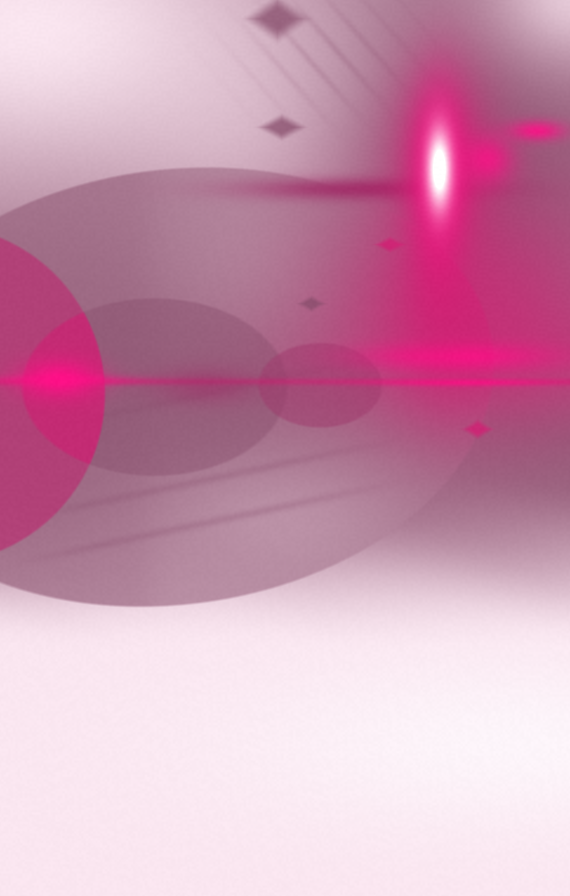
Reproduce this background procedurally as a Shadertoy shader.

```glsl
// Magenta lens flare: translucent ovals and glowing streaks over a pale pink haze.

float hash(vec2 p) {
    return fract(sin(dot(p, vec2(127.1, 311.7))) * 43758.5);
}

float noise(vec2 p) {
    vec2 i = floor(p), f = fract(p);
    f = f * f * (3.0 - 2.0 * f);
    return mix(mix(hash(i), hash(i + vec2(1, 0)), f.x),
               mix(hash(i + vec2(0, 1)), hash(i + vec2(1, 1)), f.x), f.y);
}

// Soft elliptical spot
float glow(vec2 p, vec2 centre, vec2 radius) {
    vec2 d = (p - centre) / radius;
    return exp(-dot(d, d));
}

// Filled ellipse with a smooth rim
float oval(vec2 p, vec2 centre, vec2 radius) {
    float d = (length((p - centre) / radius) - 1.0) * min(radius.x, radius.y);
    float soft = 0.0015 + 0.5 / iResolution.y;
    return 1.0 - smoothstep(-soft, soft, d);
}

// Small pointed spark
float diamond(vec2 p, vec2 centre, vec2 radius) {
    vec2 d = abs(p - centre) / radius;
    return 1.0 - smoothstep(0.35, 1.1, d.x + d.y);
}

void mainImage(out vec4 fragColor, in vec2 fragCoord) {
    vec2 p = fragCoord / iResolution.y;
    p.x *= 0.637 * iResolution.y / iResolution.x;

    vec3 pale = vec3(0.98, 0.90, 0.94);
    vec3 mauve = vec3(0.62, 0.42, 0.52);
    vec3 plum = vec3(0.53, 0.30, 0.42);
    vec3 magenta = vec3(0.82, 0.12, 0.45);
    vec3 hot = vec3(1.0, 0.06, 0.53);

    // Hazy backdrop: bright floor and upper corners, dark middle
    float haze = noise(p * vec2(5, 14) + vec2(0, p.x * 5.0)) - 0.5;
    float shade = smoothstep(0.27, 0.47, p.y + 0.02 * haze);
    shade *= 1.0 - glow(p, vec2(0.03, 0.97), vec2(0.33, 0.19));
    shade *= 1.0 - 0.85 * glow(p, vec2(0.64, 1.0), vec2(0.10, 0.08));
    shade *= 1.0 - 0.4 * glow(p, vec2(0.28, 0.85), vec2(0.14, 0.13));
    vec3 col = mix(pale, vec3(0.99, 0.96, 0.98), glow(p, vec2(0.6, 0.17), vec2(0.35, 0.1)));
    col = mix(col, mauve, clamp(shade + 0.06 * haze * shade, 0.0, 1.0));
    col = mix(col, plum, 0.65 * glow(p, vec2(0.52, 0.82), vec2(0.14, 0.15)));
    col = mix(col, plum, 0.4 * glow(p, vec2(0.64, 0.52), vec2(0.2, 0.07)));

    // Slanted rays at the top
    float across = p.x * 0.75 + p.y * 0.66;
    float rays = pow(0.5 + 0.5 * sin(across * 210.0), 6.0);
    col = mix(col, plum, 0.22 * rays * glow(p, vec2(0.38, 0.94), vec2(0.09, 0.06)));

    // Large oval, with a darker left part and a lighter belly
    vec2 tilted = p - vec2(0.15 * (p.y - 0.57), 0.0);
    float body = oval(tilted, vec2(0.195, 0.568), vec2(0.355, 0.245));
    col = mix(col, mauve, 0.68 * body);
    col = mix(col, plum, 0.14 * body * (1.0 - smoothstep(0.14, 0.2, p.x)));
    col = mix(col, pale, 0.28 * body * glow(p, vec2(0.32, 0.43), vec2(0.16, 0.07)));
    col = mix(col, pale, 0.13 * body * glow(p, vec2(0.28, 0.71), vec2(0.1, 0.1)));

    // Faint streaks through the belly
    for (int i = 0; i < 3; i++) {
        float k = float(i);
        float line = p.y - 0.368 - 0.21 * p.x - 0.024 * k * (1.0 + k);
        float reach = smoothstep(0.0, 0.12, p.x) * (1.0 - smoothstep(0.3, 0.5, p.x));
        col = mix(col, plum, 0.25 * reach * exp(-pow(line / 0.005, 2.0)));
    }

    // Broad magenta light on the right
    col = mix(col, magenta, 0.68 * glow(p, vec2(0.53, 0.66), vec2(0.16, 0.13)));
    col = mix(col, magenta, 0.4 * glow(p, vec2(0.62, 0.60), vec2(0.25, 0.06)));
    col = mix(col, magenta, 0.6 * body * glow(p, vec2(0.51, 0.65), vec2(0.07, 0.11)));

    // Nested ovals and the disc entering from the left
    float inner = oval(p, vec2(0.173, 0.568), vec2(0.148, 0.099));
    float lens = oval(p, vec2(0.358, 0.570), vec2(0.069, 0.047));
    float disc = oval(p, vec2(-0.072, 0.560), vec2(0.189));
    col = mix(col, plum, 0.42 * inner);
    col = mix(col, vec3(0.62, 0.22, 0.42), 0.5 * lens);
    col = mix(col, vec3(0.72, 0.20, 0.45), 0.75 * disc);
    col = mix(col, magenta, 0.6 * disc * inner);

    // Horizontal streaks and their glows
    float thin = exp(-pow((p.y - 0.574) / 0.004, 2.0));
    col = mix(col, magenta, 0.5 * thin);
    col = mix(col, vec3(0.63, 0.16, 0.40), 0.5 * glow(p, vec2(0.23, 0.57), vec2(0.06, 0.02)));
    col = mix(col, vec3(0.62, 0.13, 0.38), 0.8 * glow(p, vec2(0.41, 0.789), vec2(0.13, 0.012)));
    col = mix(col, hot, 0.8 * glow(p, vec2(0.51, 0.602), vec2(0.10, 0.015)));
    col = mix(col, hot, 0.7 * glow(p, vec2(0.52, 0.573), vec2(0.09, 0.004)));
    col = mix(col, hot, 0.95 * glow(p, vec2(0.066, 0.577), vec2(0.042, 0.020)));
    col = mix(col, hot, 0.6 * glow(p, vec2(0.07, 0.576), vec2(0.075, 0.006)));

    // Scattered sparks
    col = mix(col, plum, 0.75 * diamond(p, vec2(0.310, 0.979), vec2(0.040, 0.028)));
    col = mix(col, plum, 0.75 * diamond(p, vec2(0.315, 0.858), vec2(0.030, 0.016)));
    col = mix(col, plum, 0.75 * diamond(p, vec2(0.348, 0.661), vec2(0.018, 0.010)));
    col = mix(col, magenta, 0.8 * diamond(p, vec2(0.534, 0.521), vec2(0.020, 0.012)));
    col = mix(col, magenta, 0.8 * diamond(p, vec2(0.436, 0.727), vec2(0.020, 0.010)));

    // Upright flare with a white core
    vec2 flare = vec2(0.491, 0.811);
    col = mix(col, magenta, 0.85 * glow(p, flare + vec2(0.004, 0.01), vec2(0.055, 0.105)));
    col = mix(col, magenta, 0.7 * glow(p, vec2(0.49, 0.71), vec2(0.03, 0.09)));
    col = mix(col, hot, 0.75 * glow(p, vec2(0.545, 0.822), vec2(0.028, 0.026)));
    col = mix(col, hot, 0.85 * glow(p, vec2(0.600, 0.854), vec2(0.030, 0.011)));
    col = mix(col, hot, glow(p, flare, vec2(0.027, 0.083)));
    col = mix(col, vec3(1), min(1.0, 1.3 * glow(p, flare, vec2(0.013, 0.042))));

    col += 0.015 * (noise(p * 380.0) - 0.5);
    fragColor = vec4(clamp(col, 0.0, 1.0), 1.0);
}
```
